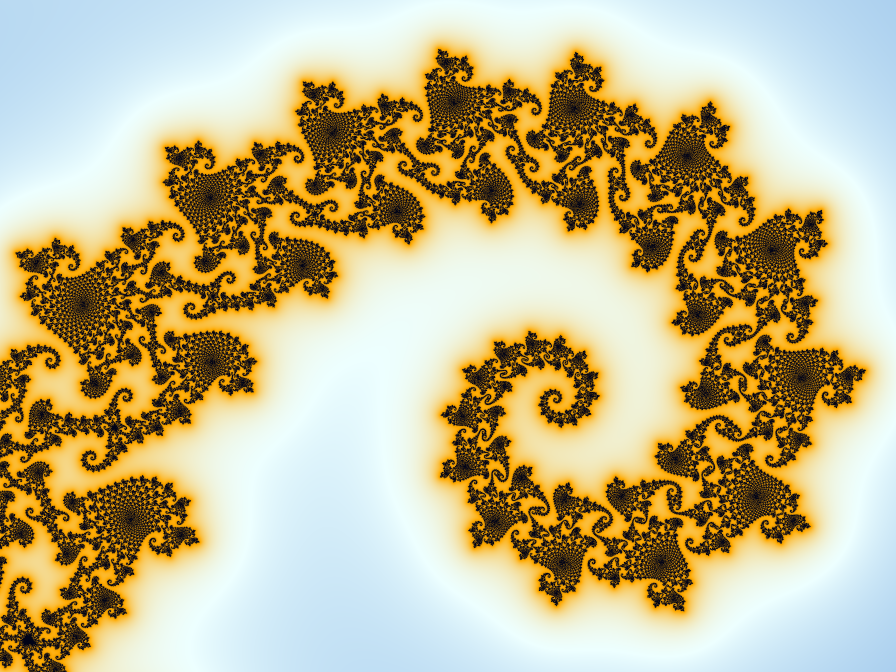
Give the GLSL for this background, as a Shadertoy shader.

```glsl
// A spiral tail in the seahorse valley of the Mandelbrot set.
// Each sample iterates z^2 + c along with its derivative, and the resulting
// distance to the set picks a colour from blue through cream and gold to black.

const float VIEW_WIDTH = 0.0022878;
const vec2 VIEW_CENTER = vec2(-0.7435669, 0.1314023);

vec2 complexMul(vec2 a, vec2 b) {
    return vec2(a.x * b.x - a.y * b.y, a.x * b.y + a.y * b.x);
}

// Distance from c to the set, as a fraction of the view width
float setDistance(vec2 c) {
    vec2 z = vec2(0.0);
    vec2 dz = vec2(0.0);
    for (int i = 0; i < 1800; i++) {
        dz = 2.0 * complexMul(z, dz) + vec2(1.0, 0.0);
        z = complexMul(z, z) + c;
        float r2 = dot(z, z);
        if (r2 > 10000.0) {
            return 0.5 * log(r2) * sqrt(r2) / length(dz) / VIEW_WIDTH;
        }
        if (abs(dz.x) + abs(dz.y) > 1e15) break;
    }
    return 0.0;
}

// Logarithmic colour ramp: blue far away, pale glow, gold rim, dark core
vec3 glowColor(float dist) {
    vec3 blue = vec3(0.125, 0.42, 0.796);
    vec3 ice = vec3(0.93, 1.0, 1.0);
    vec3 gold = vec3(1.0, 0.667, 0.0);
    vec3 core = vec3(0.0, 0.01, 0.09);
    float depth = 0.28 * log(0.065 / max(dist, 1e-9));
    float glow = clamp(depth, 0.0, 1.0);
    vec3 color = mix(ice, blue, clamp(-depth, 0.0, 0.6));
    color = mix(color, gold, mix(glow, smoothstep(0.0, 1.0, glow), 0.5));
    return mix(color, core, smoothstep(0.9, 2.8, depth));
}

void mainImage(out vec4 fragColor, in vec2 fragCoord) {
    // Average a 2 x 2 grid of samples to smooth the fine filaments
    vec3 sum = vec3(0.0);
    for (int k = 0; k < 4; k++) {
        vec2 offset = vec2(k % 2, k / 2) * 0.5 - 0.25;
        vec2 uv = (fragCoord + offset - 0.5 * iResolution.xy) / iResolution.x;
        sum += glowColor(setDistance(VIEW_CENTER + VIEW_WIDTH * uv));
    }
    fragColor = vec4(sum / 4.0, 1.0);
}
```
